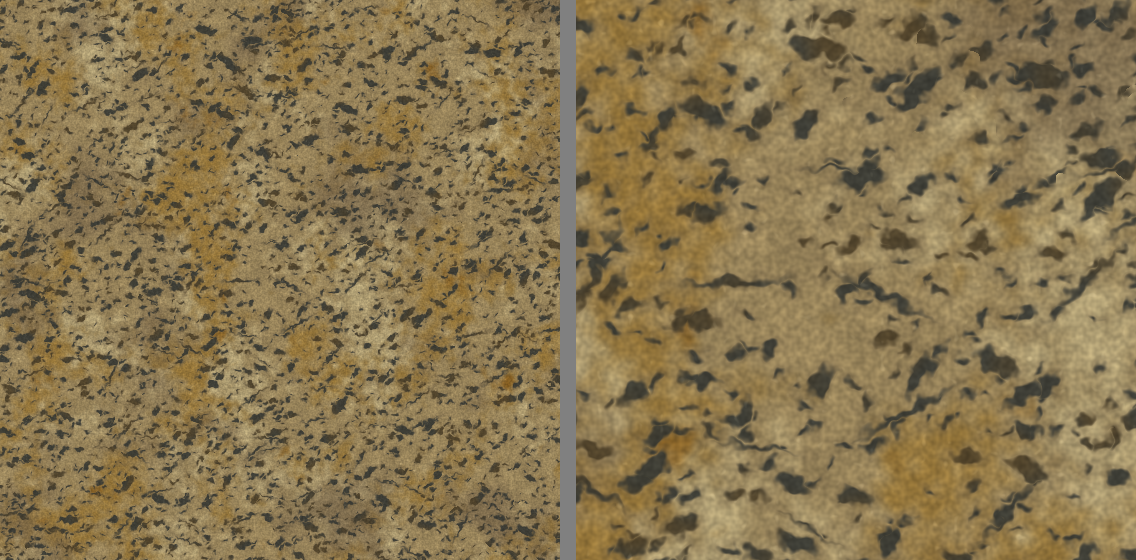
Left: the whole. Right: its middle third, enlarged.
Give the GLSL for this texture, as a Shadertoy shader.

```glsl
// Weathered golden granite: cream, ochre and umber clouds of gradient noise,
// scattered with slate flecks that lean to the upper right.
// Flecks are jittered, warped ellipses; fine noise adds the crystal grain.

const vec3 TAN   = vec3(0.60, 0.52, 0.355);
const vec3 CREAM = vec3(0.69, 0.625, 0.455);
const vec3 OCHRE = vec3(0.59, 0.465, 0.225);
const vec3 RUST  = vec3(0.51, 0.34, 0.09);
const vec3 UMBER = vec3(0.47, 0.40, 0.29);
const vec3 SLATE = vec3(0.20, 0.21, 0.195);
const vec3 BROWN = vec3(0.29, 0.24, 0.15);

float hash(vec2 p) {
    vec3 q = fract(p.xyx * 0.1031);
    q += dot(q, q.yzx + 33.33);
    return fract((q.x + q.y) * q.z);
}

vec2 gradientAt(vec2 cell) {
    float angle = 6.2832 * hash(cell);
    return vec2(cos(angle), sin(angle));
}

// Gradient noise, roughly -1 to 1.
float noise(vec2 p) {
    vec2 i = floor(p), f = fract(p);
    vec2 u = f * f * f * (f * (f * 6.0 - 15.0) + 10.0);
    vec2 e = vec2(0.0, 1.0);
    float low = mix(dot(gradientAt(i), f),
                    dot(gradientAt(i + e.yx), f - e.yx), u.x);
    float high = mix(dot(gradientAt(i + e.xy), f - e.xy),
                     dot(gradientAt(i + e.yy), f - e.yy), u.x);
    return 1.4 * mix(low, high, u.y);
}

float fbm(vec2 p) {
    float sum = 0.0, amplitude = 0.6;
    for (int i = 0; i < 5; i++) {
        sum += amplitude * noise(p);
        p = mat2(1.6, 1.2, -1.2, 1.6) * p + 17.3;
        amplitude *= 0.55;
    }
    return sum;
}

// Approximate distance inside the nearest fleck, in canvas units.
float flecks(vec2 p, float cells, vec2 radii, float density, float seed) {
    vec2 home = floor(p * cells);
    float depth = -1.0;
    for (int y = -1; y <= 1; y++) {
        for (int x = -1; x <= 1; x++) {
            vec2 cell = home + vec2(x, y);
            vec2 key = cell + seed;
            if (hash(key + 71.7) > density) continue;
            vec2 jitter = vec2(hash(key), hash(key + 39.1));
            vec2 d = p - (cell + jitter) / cells;
            float angle = 0.3 + 1.7 * (hash(key + 11.3) - 0.5);
            float c = cos(angle), s = sin(angle);
            vec2 size = radii * mix(0.5, 1.1, hash(key + 53.9));
            vec2 q = vec2(c * d.x + s * d.y, c * d.y - s * d.x) / size;
            depth = max(depth, (1.0 - length(q)) * size.y);
        }
    }
    return depth;
}

// Clouded ground colour, before flecks and grain.
vec3 ground(vec2 p, float umber) {
    float mottle = noise(p * 38.0) + 0.7 * noise(p * 85.0);
    float cream = smoothstep(-0.05, 0.5, fbm(p * 4.5 + 3.7) + 0.2 * mottle);
    float ochre = smoothstep(-0.1, 0.55, fbm(p * 7.0 + 41.0) - 0.22 * mottle);
    float rust = smoothstep(0.4, 0.85, fbm(p * 11.0 + 87.0) + 0.15 * ochre);
    vec3 color = mix(TAN, CREAM, cream);
    color = mix(color, OCHRE, ochre * (1.0 - 0.55 * cream));
    color = mix(color, UMBER, 0.75 * umber);
    color = mix(color, RUST, 0.75 * rust);
    return color * (1.0 + 0.06 * mottle);
}

void mainImage(out vec4 fragColor, in vec2 fragCoord) {
    vec2 uv = fragCoord / iResolution.y;
    float umber = smoothstep(0.0, 0.6, fbm(uv * 5.5 + 61.0));
    vec3 color = ground(uv, umber);

    // Ragged flecks in four sizes, denser in the umber clouds.
    vec2 warp = vec2(noise(uv * 105.0), noise(uv * 105.0 + 29.0));
    vec2 fine = vec2(noise(uv * 230.0 + 7.0), noise(uv * 230.0 + 51.0));
    vec2 p = uv + 0.0045 * warp + 0.0015 * fine;
    float crowd = 0.25 * umber;
    float depth = flecks(p, 20.0, vec2(0.017, 0.0068), 0.5 + crowd, 5.0);
    depth = max(depth, flecks(p, 37.0, vec2(0.0095, 0.005), 0.52 + crowd, 130.0));
    depth = max(depth, flecks(p, 72.0, vec2(0.005, 0.0026), 0.42 + crowd, 310.0));
    depth = max(depth, flecks(p, 15.0, vec2(0.027, 0.0026), 0.45, 520.0));

    // Soft stain around each fleck, then its dark body.
    float halo = smoothstep(-0.005, 0.001, depth);
    float body = smoothstep(-0.0012, 0.0017, depth);
    float tint = smoothstep(-0.2, 0.6, noise(uv * 24.0 + 13.0));
    color = mix(color, UMBER * 0.95, 0.35 * halo);
    color = mix(color, mix(SLATE, BROWN, tint), 0.88 * body);

    // Crystal grain and sparse pale glints.
    float grain = noise(uv * 190.0 + 5.0) + noise(uv * 340.0 + 23.0);
    float glint = smoothstep(0.5, 0.9, noise(uv * 160.0 + 77.0));
    color *= 1.0 + 0.11 * grain;
    color += 0.09 * glint * vec3(1.0, 0.96, 0.82);
    fragColor = vec4(clamp(color, 0.0, 1.0), 1.0);
}
```
